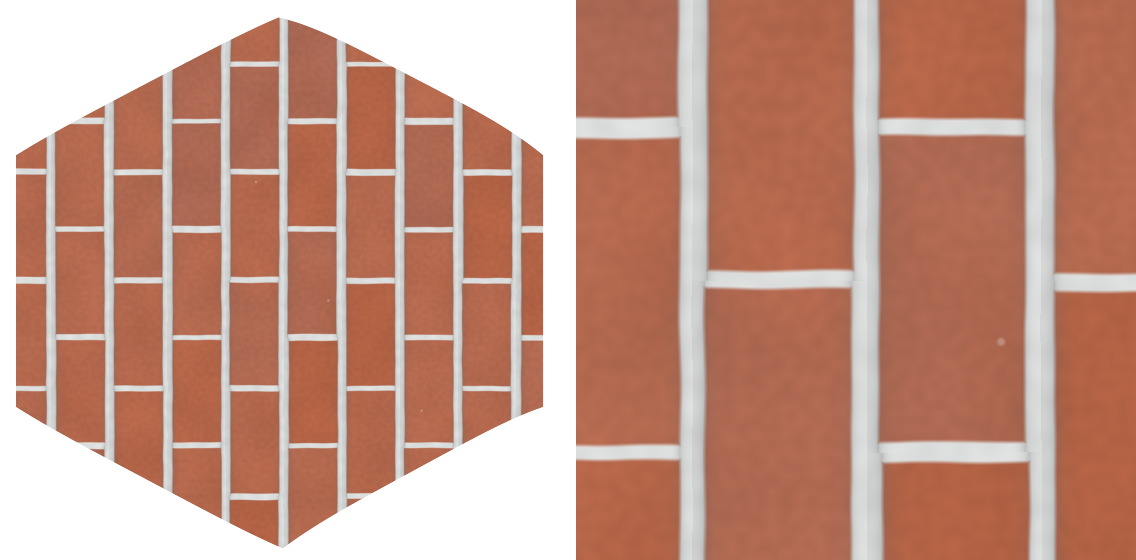
Left: the whole. Right: its middle third, enlarged.
This texture is drawn by a WebGL 1 fragment shader. Its source:

```glsl
precision highp float;
uniform vec2 u_resolution;

#define PITCH vec2(0.10384, 0.1931)
#define ORIGIN vec2(0.5065, 0.4993)
#define STAGGER 0.472
#define JOINT vec2(0.0168, 0.0105)
#define JITTER vec2(0.0012, 0.0014)
#define BRICK vec3(0.705, 0.412, 0.308)
#define BRICK_RED vec3(0.700, 0.375, 0.255)
#define BRICK_DULL vec3(0.655, 0.405, 0.335)
#define MORTAR vec3(0.865, 0.872, 0.870)
#define SHADOW vec3(0.530, 0.390, 0.340)

float hash(vec2 p) {
  vec3 q = fract(vec3(p.xyx) * 0.1031);
  q += dot(q, q.yzx + 33.33);
  return fract((q.x + q.y) * q.z);
}

float corner(vec2 cell, vec2 offset, vec2 f, float period) {
  float angle = 6.2832 * hash(mod(cell + offset, period) + period);
  return dot(vec2(cos(angle), sin(angle)), f - offset);
}

// Gradient noise that wraps after a whole number of cells
float noise(vec2 uv, float period) {
  vec2 p = uv * period;
  vec2 cell = floor(p);
  vec2 f = p - cell;
  vec2 w = f * f * f * (f * (f * 6.0 - 15.0) + 10.0);
  vec2 e = vec2(1.0, 0.0);
  float low = mix(corner(cell, e.yy, f, period), corner(cell, e.xy, f, period), w.x);
  float high = mix(corner(cell, e.yx, f, period), corner(cell, e.xx, f, period), w.x);
  return mix(low, high, w.y);
}

// Height of a gable: sloping sides, each bowed by its own amount
float gable(float x, vec2 apex, float eaves, vec2 bow) {
  bool left = x < apex.x;
  float t = left ? (x - 0.0286) / (apex.x - 0.0286) : (0.970 - x) / (0.970 - apex.x);
  t = clamp(t, 0.0, 1.0);
  float bulge = 1.0 - pow(abs(2.0 * t - 1.0), 4.0);
  return mix(eaves, apex.y, t) + bulge * (left ? bow.x : bow.y);
}

// Signed distance to the six-sided panel, negative inside
float panel(vec2 p) {
  float top = gable(p.x, vec2(0.4974, 0.9688), 0.7227, vec2(0.006, 0.018));
  float bottom = gable(p.x, vec2(0.505, 0.0208), 0.2734, vec2(-0.006, 0.012));
  float sides = max(0.0286 - p.x, p.x - 0.970);
  return max(sides, 0.88 * max(p.y - top, bottom - p.y));
}

vec3 brickColor(vec2 uv, vec2 id, vec2 local) {
  float tone = hash(id + 71.0);
  vec3 color = mix(BRICK, BRICK_RED, 0.75 * smoothstep(0.55, 1.0, tone));
  color = mix(color, BRICK_DULL, 0.7 * smoothstep(0.4, 0.0, tone));
  color = mix(color, BRICK_RED, 0.5 * clamp(local.x * 5.0 + noise(uv, 9.0), 0.0, 1.0));
  color *= 1.0 + 0.06 * noise(uv, 14.0) + 0.05 * noise(uv, 110.0);

  // Sparse pale and dark specks
  vec2 cell = floor(uv * 14.0);
  vec2 spot = 0.2 + 0.6 * vec2(hash(cell + 5.0), hash(cell + 19.0));
  float dist = length(fract(uv * 14.0) - spot) / 14.0;
  float speck = step(0.94, hash(cell + 43.0)) * smoothstep(0.0035, 0.001, dist);
  vec3 speckColor = hash(cell + 57.0) > 0.5 ? vec3(0.80, 0.66, 0.60) : SHADOW;
  return mix(color, speckColor, 0.6 * speck);
}

void main() {
  vec2 uv = gl_FragCoord.xy / u_resolution;
  float soft = max(0.0016, 0.75 / min(u_resolution.x, u_resolution.y));

  // Upright bricks, with every other column staggered
  vec2 wobble = vec2(noise(uv, 24.0), noise(uv + 0.37, 24.0)) * 0.0012;
  vec2 grid = (uv + wobble - ORIGIN) / PITCH;
  float column = floor(grid.x);
  grid.y -= STAGGER * (1.0 - mod(column, 2.0));
  vec2 id = vec2(column, floor(grid.y)) + 40.0;
  vec2 local = (fract(grid) - 0.5) * PITCH;
  local += (vec2(hash(id), hash(id + 23.0)) * 2.0 - 1.0) * JITTER;
  vec2 halfSize = 0.5 * (PITCH - JOINT);
  vec2 edge = abs(local) - halfSize;
  float brickDist = max(edge.x, edge.y);

  // Brick face with soft shading along its long sides
  vec3 face = brickColor(uv, id, local);
  float sideShade = exp(min(edge.x, 0.0) / 0.0045);
  face = mix(face, SHADOW, sideShade * (local.x < 0.0 ? 0.55 : 0.32));

  // Rounded mortar, greyer where the upright joints begin
  vec3 mortar = MORTAR * (1.0 + 0.05 * noise(uv, 60.0));
  mortar *= 1.0 - 0.14 * exp(-abs(edge.x) / 0.0025);
  mortar *= 1.0 - 0.05 * step(0.0, edge.x) * step(local.x, 0.0);

  vec3 color = mix(face, mortar, smoothstep(-soft, soft, brickDist));
  float outside = smoothstep(-0.6 * soft, 0.6 * soft, panel(uv));
  gl_FragColor = vec4(mix(color, vec3(1.0), outside), 1.0);
}
```
